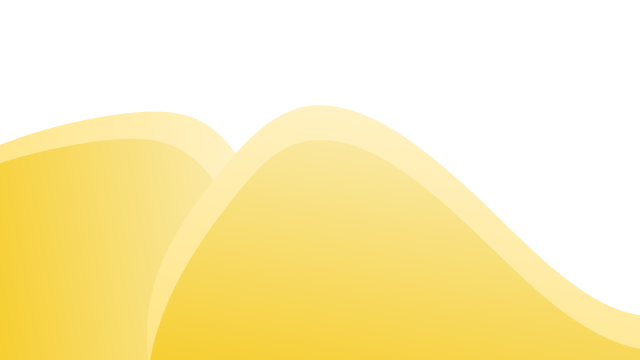
Reproduce this background procedurally as a Shadertoy shader.

```glsl
// Two overlapping golden hills with pale rims on a white background.

#define CANVAS vec2(16.0, 9.0)
#define STEPS 20
#define GRADIENT_TILT 0.18
#define FRONT_SPAN 6.27
#define BACK_SPAN 5.94
#define DEEP_GOLD vec3(0.965, 0.810, 0.190)
#define SOFT_GOLD vec3(0.980, 0.910, 0.630)
#define RIM_WARM vec3(1.000, 0.892, 0.510)
#define RIM_PALE vec3(1.000, 0.940, 0.730)

// Outline state: x = squared distance, y = sign (negative inside)
const vec2 NO_OUTLINE = vec2(1e6, 1.0);

vec2 bezier(vec2 a, vec2 b, vec2 c, vec2 d, float t) {
    float s = 1.0 - t;
    return s * s * s * a + 3.0 * s * t * (s * b + t * c) + t * t * t * d;
}

// Extend an outline by one cubic; each crossing above p flips the sign
vec2 addCurve(vec2 outline, vec2 p, vec2 a, vec2 b, vec2 c, vec2 d) {
    vec2 start = a;
    for (int i = 1; i <= STEPS; i++) {
        vec2 end = bezier(a, b, c, d, float(i) / float(STEPS));
        vec2 along = end - start;
        vec2 toP = p - start;
        vec2 gap = toP - along * clamp(dot(toP, along) / dot(along, along), 0.0, 1.0);
        outline.x = min(outline.x, dot(gap, gap));
        if ((start.x <= p.x) != (end.x <= p.x)) {
            float crossingY = start.y + along.y * toP.x / along.x;
            if (crossingY > p.y) outline.y = -outline.y;
        }
        start = end;
    }
    return outline;
}

float coverage(vec2 outline, float pixel) {
    return clamp(0.5 - outline.y * sqrt(outline.x) / pixel, 0.0, 1.0);
}

vec2 backRim(vec2 p) {
    vec2 crest = vec2(3.85, 6.21);
    vec2 o = addCurve(NO_OUTLINE, p, vec2(-0.21, 5.29), vec2(1.04, 5.83), vec2(2.81, 6.21), crest);
    return addCurve(o, p, crest, vec2(4.90, 6.21), vec2(5.52, 5.87), vec2(6.25, 4.62));
}

vec2 backBody(vec2 p) {
    vec2 crest = vec2(3.29, 5.53);
    vec2 o = addCurve(NO_OUTLINE, p, vec2(-0.21, 4.85), vec2(0.94, 5.25), vec2(2.40, 5.53), crest);
    return addCurve(o, p, crest, vec2(4.37, 5.53), vec2(5.00, 5.15), vec2(5.73, 3.90));
}

vec2 frontRim(vec2 p) {
    vec2 shoulder = vec2(5.35, 4.50), crest = vec2(7.96, 6.37), slope = vec2(12.08, 3.94);
    vec2 o = addCurve(NO_OUTLINE, p, vec2(3.73, -0.17), vec2(3.50, 1.40), vec2(3.92, 2.75), shoulder);
    o = addCurve(o, p, shoulder, vec2(6.13, 5.54), vec2(6.98, 6.37), crest);
    o = addCurve(o, p, crest, vec2(9.31, 6.37), vec2(10.63, 5.29), slope);
    return addCurve(o, p, slope, vec2(13.33, 2.73), vec2(14.69, 1.23), vec2(16.15, 1.10));
}

vec2 frontBody(vec2 p) {
    vec2 shoulder = vec2(5.83, 4.04), crest = vec2(8.02, 5.50), slope = vec2(12.50, 2.60);
    vec2 o = addCurve(NO_OUTLINE, p, vec2(3.71, -0.27), vec2(3.92, 1.29), vec2(4.75, 2.69), shoulder);
    o = addCurve(o, p, shoulder, vec2(6.52, 4.90), vec2(7.04, 5.50), crest);
    o = addCurve(o, p, crest, vec2(9.52, 5.50), vec2(11.04, 4.00), slope);
    return addCurve(o, p, slope, vec2(13.65, 1.48), vec2(14.79, 0.46), vec2(16.15, 0.25));
}

void mainImage(out vec4 fragColor, in vec2 fragCoord) {
    vec2 p = fragCoord / iResolution.xy * CANVAS;
    float pixel = CANVAS.y / iResolution.y;

    // Back hill brightens to the right, front hill brightens upward
    float backLight = (p.x + GRADIENT_TILT * p.y) / BACK_SPAN;
    float frontLight = (p.y + GRADIENT_TILT * (p.x - 3.75)) / FRONT_SPAN;

    // Paint from back to front
    vec3 color = vec3(1.0);
    color = mix(color, mix(RIM_WARM, RIM_PALE, backLight), coverage(backRim(p), pixel));
    color = mix(color, mix(DEEP_GOLD, SOFT_GOLD, backLight), coverage(backBody(p), pixel));
    color = mix(color, mix(RIM_WARM, RIM_PALE, frontLight), coverage(frontRim(p), pixel));
    color = mix(color, mix(DEEP_GOLD, SOFT_GOLD, frontLight), coverage(frontBody(p), pixel));
    fragColor = vec4(clamp(color, 0.0, 1.0), 1.0);
}
```
